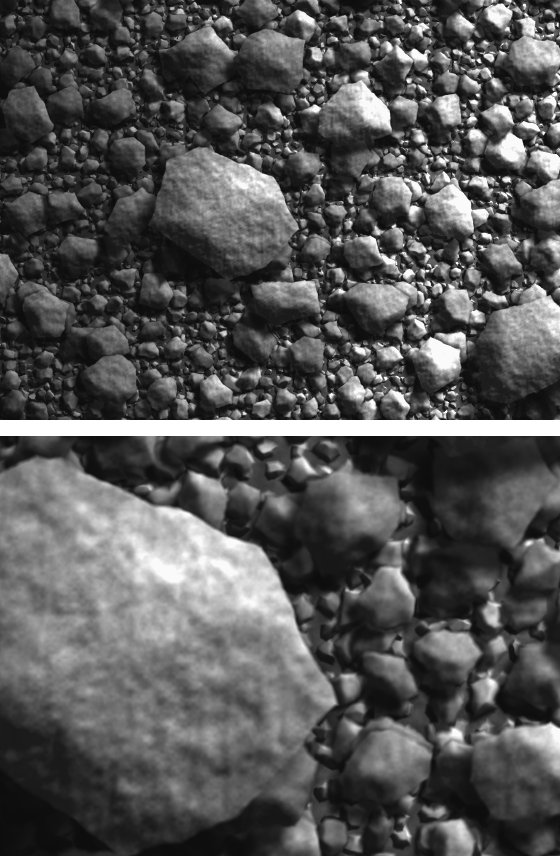
Top: the whole. Bottom: its middle third, enlarged.
Write a Shadertoy shader that draws this texture.

```glsl
// Rubble field under a low sun: layers of faceted stones from grit to boulders.
// Each layer is a jittered grid of convex polygons, painted fine to coarse,
// and every stone first darkens its surroundings with a swept shadow.

#define LAYERS 6
#define FINEST_CELL 0.021
#define GROWTH 1.75
#define SUN vec3(0.50, 0.68, 0.535)
#define SHADOW_LENGTH 0.55
#define SHADOW_TONE 0.17
#define EDGE_SOFTNESS 0.0022
#define FACET_SHARPNESS 15.0
#define EXPOSURE_LEFT 0.44
#define EXPOSURE_RIGHT 1.22
#define ROUGHNESS 0.9

float hash(vec2 p) {
    return fract(sin(dot(p, vec2(127.1, 311.7))) * 43758.5453);
}

float noise(vec2 p) {
    vec2 i = floor(p), f = fract(p);
    f = f * f * (3.0 - 2.0 * f);
    return mix(mix(hash(i), hash(i + vec2(1, 0)), f.x),
               mix(hash(i + vec2(0, 1)), hash(i + vec2(1, 1)), f.x), f.y);
}

float fbm(vec2 p) {
    float sum = 0.0, amp = 0.5;
    for (int i = 0; i < 4; i++) {
        sum += amp * noise(p);
        p = p * 2.03 + 17.3;
        amp *= 0.5;
    }
    return sum;
}

// Paints one stone of about unit radius, with its shadow, over the tone below.
float paintStone(float tone, vec2 q, vec2 seed, float soft, float relief) {
    float turn = 6.2832 * hash(seed + 3.1);
    float longAngle = 6.2832 * hash(seed + 5.7);
    vec2 longAxis = vec2(cos(longAngle), sin(longAngle));
    float stretch = mix(0.62, 0.95, hash(seed + 8.3));

    // Tilted top facet
    vec2 tilt = 0.8 * (vec2(hash(seed + 11.9), hash(seed + 14.2)) - 0.5);
    float weight = exp(-FACET_SHARPNESS * (0.36 + dot(q, tilt)));
    float lit = weight * max(dot(normalize(vec3(-tilt, 1.0)), SUN), 0.0);

    // Side facets, which also bound the outline and the swept shadow
    float outline = -9.0, shadow = -9.0;
    for (int k = 0; k < 7; k++) {
        vec2 s = seed + 2.37 * float(k) + 20.0;
        float a = turn + (float(k) + 0.75 * hash(s)) * 0.8976;
        vec2 n = vec2(cos(a), sin(a));
        float radius = mix(0.72, 1.0, hash(s + 0.9))
                     * mix(stretch, 1.0, abs(dot(n, longAxis)));
        float d = dot(q, n) - radius;
        outline = max(outline, d);
        shadow = max(shadow, d - SHADOW_LENGTH * max(-dot(n, SUN.xy), 0.0));

        float slope = mix(0.45, 1.6, hash(s + 1.7));
        float w = exp(FACET_SHARPNESS * d * slope);
        lit += w * max(dot(normalize(vec3(n * slope, 1.0)), SUN), 0.0);
        weight += w;
    }
    lit = max(lit / weight + ROUGHNESS * relief, 0.0);

    float albedo = mix(0.65, 1.12, hash(seed + 17.6));
    float stone = albedo * (0.07 + pow(lit, 1.25));
    tone *= mix(1.0, SHADOW_TONE, smoothstep(0.14, -0.16, shadow));
    return mix(tone, stone, smoothstep(soft, -soft, outline));
}

// Paints all stones of one grid that can reach the point.
float paintLayer(float tone, vec2 p, float cell, float layer, float relief) {
    vec2 home = floor(p / cell);
    float share = 1.2 - 0.2 * layer;
    for (int y = -1; y <= 1; y++)
    for (int x = -1; x <= 1; x++) {
        vec2 id = home + vec2(x, y);
        // An even lattice sequence decides which cells hold a stone
        if (fract(dot(id, vec2(0.7549, 0.5698)) + 0.37 * layer) > share) continue;
        vec2 seed = id + 41.0 * layer;
        vec2 jitter = vec2(hash(seed + 0.3), hash(seed + 1.4));
        float size = cell * mix(0.34, 0.52, hash(seed + 2.2));
        vec2 q = (p - cell * (id + 0.25 + 0.5 * jitter)) / size;
        if (dot(q, q) < 4.0)
            tone = paintStone(tone, q, seed, EDGE_SOFTNESS / size, relief);
    }
    return tone;
}

void mainImage(out vec4 fragColor, in vec2 fragCoord) {
    vec2 p = fragCoord / iResolution.y;
    float across = fragCoord.x / iResolution.x;

    // Ragged outlines and sunlit surface relief shared by all stones
    vec2 rough = vec2(fbm(p * 32.0), fbm(p * 32.0 + 50.0)) - 0.47;
    vec2 warped = p + 0.014 * rough;
    float relief = fbm(p * 38.0) - fbm(p * 38.0 + 0.35 * SUN.xy);

    // Dark ground, then stones from grit to boulders
    float tone = 0.12 + 0.25 * fbm(p * 90.0);
    float cell = FINEST_CELL;
    for (int i = 0; i < LAYERS; i++) {
        tone = paintLayer(tone, warped, cell, float(i), relief);
        cell *= GROWTH;
    }

    // Fine grain, uneven light and the brightening to the right
    tone *= 0.82 + 0.38 * fbm(p * 110.0);
    tone *= mix(0.8, 1.2, noise(p * 4.0 + 9.0));
    tone *= mix(EXPOSURE_LEFT, EXPOSURE_RIGHT, smoothstep(-0.1, 1.05, across));
    fragColor = vec4(vec3(min(0.05 + tone, 0.98)), 1.0);
}
```
